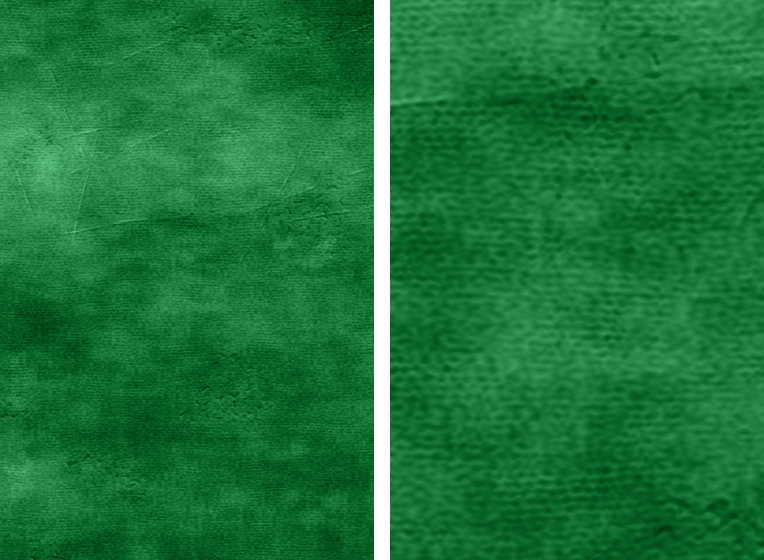
Left, the full canvas; right, a detail of the centre.
Give the GLSL for this texture, as a Shadertoy shader.

```glsl
const vec3 DEEP_GREEN  = vec3(0.01, 0.31, 0.11);
const vec3 MID_GREEN   = vec3(0.03, 0.40, 0.16);
const vec3 LIGHT_GREEN = vec3(0.24, 0.62, 0.37);
const float BASE_TONE = 0.447;       // tone is the green level
const float CLOUD_AMOUNT = 0.155;
const float BLOTCH_AMOUNT = 0.05;
const float WEAVE_AMOUNT = 0.036;
const float GRAIN_AMOUNT = 0.085;
const float STREAK_AMOUNT = 0.03;
const float PIT_AMOUNT = 0.12;
const float SCRATCH_AMOUNT = 0.11;
const float SCRATCH_WIDTH = 0.0018;
const vec2 THREADS = vec2(135.0, 188.0);
const float SPECK_CELLS = 70.0;
const int SCRATCHES = 11;
const int PATCHES = 18;
const float TAU = 6.2831853;

vec2 hash2(vec2 cell) {
    uvec2 v = uvec2(ivec2(cell)) * 1664525u + 1013904223u;
    v.x += v.y * 1664525u;
    v.y += v.x * 1664525u;
    v ^= v >> 16u;
    v.x += v.y * 1664525u;
    v.y += v.x * 1664525u;
    v ^= v >> 16u;
    return vec2(v & 0xffffu) / 65535.0;
}

float cornerSlope(vec2 cell, vec2 offset) {
    float angle = TAU * hash2(cell).x;
    return dot(vec2(cos(angle), sin(angle)), offset);
}

float gradientNoise(vec2 p) {
    vec2 i = floor(p), f = p - i;
    vec2 u = f * f * f * (f * (f * 6.0 - 15.0) + 10.0);
    vec2 e = vec2(1.0, 0.0);
    return 1.4 * mix(
        mix(cornerSlope(i, f), cornerSlope(i + e, f - e), u.x),
        mix(cornerSlope(i + e.yx, f - e.yx), cornerSlope(i + 1.0, f - 1.0), u.x), u.y);
}

float clouds(vec2 p) {
    float sum = 0.0, gain = 0.6;
    for (int i = 0; i < 6; i++) {
        sum += gain * gradientNoise(p);
        p = mat2(1.6, 1.2, -1.2, 1.6) * p + 7.3;
        gain *= 0.62;
    }
    return sum;
}

float blob(vec2 p, vec2 center, vec2 radius) {
    vec2 q = (p - center) / radius;
    return exp(-dot(q, q));
}

// Broad light and dark washes of paint
float washes(vec2 p, float width) {
    float light = 0.09 * blob(p, vec2(0.5 * width, 0.73), vec2(0.9, 0.15))
                + 0.09 * blob(p, vec2(0.08 * width, 0.70), vec2(0.14, 0.13))
                + 0.07 * blob(p, vec2(0.05 * width, 0.18), vec2(0.09, 0.08));
    float dark = 0.08 * blob(p, vec2(0.55 * width, 0.20), vec2(0.26, 0.16))
               + 0.08 * blob(p, vec2(0.0, 0.38), vec2(0.20, 0.07))
               + 0.10 * blob(p, vec2(width, 0.97), vec2(0.15, 0.20))
               + 0.05 * blob(p, vec2(0.4 * width, 0.0), vec2(0.5, 0.06));
    return light - dark;
}

// Staggered canvas threads with uneven relief
float weave(vec2 p) {
    vec2 q = p + 0.007 * vec2(gradientNoise(p * 7.0), gradientNoise(p * 6.0 + 31.0));
    vec2 thread = q * THREADS;
    thread.x += 0.5 * floor(thread.y) + 0.9 * gradientNoise(thread * 0.3);
    float relief = 0.7 * cos(TAU * thread.y) + 0.5 * cos(TAU * thread.x);
    return relief * (0.85 + 1.1 * gradientNoise(p * vec2(16.0, 28.0)));
}

// Dry-brushed rectangles with ragged borders
float brushPatches(vec2 p, float width) {
    float sum = 0.0;
    float ragged = 0.012 * gradientNoise(p * vec2(28.0, 40.0)) + 0.008 * gradientNoise(p * 90.0);
    float bristles = smoothstep(-0.5, 0.5, gradientNoise(p * vec2(40.0, 65.0)));
    for (int i = 0; i < PATCHES; i++) {
        vec2 place = hash2(vec2(i, 11)), shape = hash2(vec2(i, 12));
        vec2 q = abs(p - place * vec2(width, 1.0)) - mix(vec2(0.01, 0.012), vec2(0.08, 0.05), shape);
        float edge = max(q.x, q.y) + ragged;
        sum += mix(-0.045, 0.085, hash2(vec2(i, 13)).x) * smoothstep(0.004, -0.012, edge);
    }
    return sum * bristles;
}

// Raised creases, lit on one side and shaded on the other
float scratches(vec2 p, float width) {
    float sum = 0.0;
    vec2 q = p + 0.006 * gradientNoise(p * 9.0);
    for (int i = 0; i < SCRATCHES; i++) {
        vec2 place = hash2(vec2(i, 21)), shape = hash2(vec2(i, 22));
        float angle = i % 3 == 0 ? mix(0.8, 2.4, shape.x) : mix(0.15, 0.45, shape.x);
        vec2 along = vec2(cos(angle), sin(angle));
        vec2 r = q - vec2(place.x * width, mix(0.55, 0.98, place.y));
        float side = dot(r, vec2(-along.y, along.x)) / SCRATCH_WIDTH;
        float reach = mix(0.07, 0.18, shape.y);
        float fade = smoothstep(reach, 0.5 * reach, abs(dot(r, along)));
        sum += fade * (exp(-side * side) - 0.7 * exp(-(side + 1.7) * (side + 1.7)));
    }
    return sum * smoothstep(-0.5, 0.4, gradientNoise(p * 32.0));
}

float pits(vec2 p) {
    p += 0.006 * gradientNoise(p * 60.0);
    return smoothstep(0.2, 0.6, gradientNoise(p * vec2(75.0, 130.0)));
}

float specks(vec2 p) {
    vec2 cell = floor(p * SPECK_CELLS), h = hash2(cell + 400.0);
    float d = length(fract(p * SPECK_CELLS) - mix(vec2(0.25), vec2(0.75), h));
    return step(0.94, hash2(cell + 700.0).x) * smoothstep(0.2, 0.05, d);
}

vec3 greenRamp(float tone) {
    float low = (tone - DEEP_GREEN.g) / (MID_GREEN.g - DEEP_GREEN.g);
    float high = (tone - MID_GREEN.g) / (LIGHT_GREEN.g - MID_GREEN.g);
    return mix(mix(DEEP_GREEN, MID_GREEN, min(low, 1.0)), LIGHT_GREEN, max(high, 0.0));
}

void mainImage(out vec4 fragColor, in vec2 fragCoord) {
    vec2 p = fragCoord / iResolution.y;
    float width = iResolution.x / iResolution.y;

    // Paint layers
    float tone = BASE_TONE + washes(p, width) + brushPatches(p, width);
    tone += CLOUD_AMOUNT * clouds(p * vec2(4.5, 6.5) + 3.7);
    tone += BLOTCH_AMOUNT * gradientNoise(p * vec2(18.0, 34.0) + 0.5 * gradientNoise(p * 25.0));
    tone += STREAK_AMOUNT * gradientNoise(p * vec2(17.0, 95.0));
    tone += STREAK_AMOUNT * (1.0 - p.y) * gradientNoise(p * vec2(85.0, 14.0));

    // Cloth relief and wear
    tone += WEAVE_AMOUNT * weave(p) * mix(0.75, 1.05, p.y);
    tone += GRAIN_AMOUNT * gradientNoise(p * vec2(150.0, 270.0));
    float worn = smoothstep(0.15, 0.55, gradientNoise(p * vec2(6.0, 9.0) + 17.0));
    tone += PIT_AMOUNT * worn * (0.5 * pits(p + vec2(0.001, 0.004)) - pits(p));
    tone += SCRATCH_AMOUNT * scratches(p, width);
    tone -= 0.12 * specks(p) * smoothstep(0.3, 1.3, p.x + p.y);

    fragColor = vec4(clamp(greenRamp(tone), 0.0, 1.0), 1.0);
}
```
